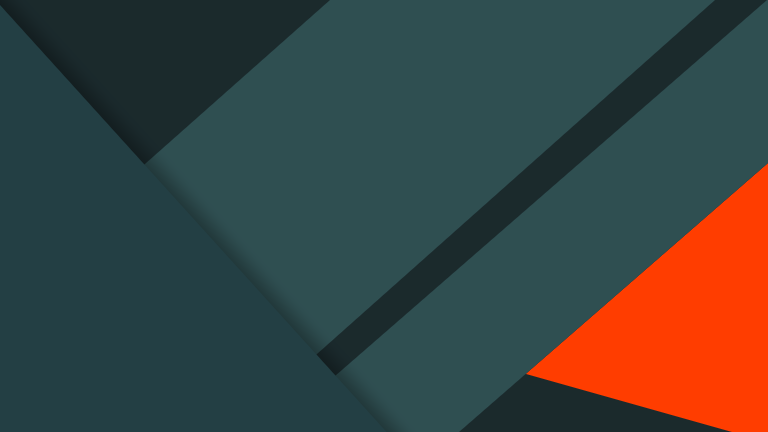
Write a Shadertoy shader that draws this background.

```glsl
#define DARK vec3(0.104, 0.163, 0.174)
#define STRIPE vec3(0.184, 0.308, 0.318)
#define PANEL vec3(0.137, 0.247, 0.267)
#define ORANGE vec3(1.0, 0.24, 0.0)
#define SHADOW_WIDTH 0.055
#define SHADOW_STRENGTH 0.32

// Signed distance to the line a-b, positive on the left of its direction
float sideOf(vec2 p, vec2 a, vec2 b) {
    vec2 along = normalize(b - a);
    return dot(p - a, vec2(-along.y, along.x));
}

// Antialiased coverage, one pixel wide
float cover(float d) {
    return clamp(d * iResolution.y + 0.5, 0.0, 1.0);
}

void mainImage(out vec4 fragColor, in vec2 fragCoord) {
    vec2 p = fragCoord / iResolution.y;

    // Diagonal edges, from upper left to lower right
    float wideTop = sideOf(p, vec2(0.3356, 0.6204), vec2(0.7639, 1.0));
    float wideBottom = sideOf(p, vec2(0.7338, 0.1806), vec2(1.6551, 1.0));
    float slimTop = sideOf(p, vec2(0.7755, 0.1296), vec2(1.7755, 1.0));
    float slimBottom = sideOf(p, vec2(1.0625, 0.0), vec2(1.7778, 0.6227));
    float wedgeBottom = sideOf(p, vec2(1.2176, 0.1343), vec2(1.6944, 0.0));
    float panelEdge = sideOf(p, vec2(0.0, 0.9884), vec2(0.7755, 0.1319));

    // Flat stripes and the bright wedge
    vec3 color = DARK;
    color = mix(color, ORANGE, cover(min(-slimBottom, wedgeBottom)));
    color = mix(color, STRIPE, cover(min(-wideTop, wideBottom)));
    color = mix(color, STRIPE, cover(min(-slimTop, slimBottom)));

    // Soft shadow cast by the front panel
    float shade = 1.0 - smoothstep(-0.3 * SHADOW_WIDTH, SHADOW_WIDTH, panelEdge);
    color *= 1.0 - SHADOW_STRENGTH * shade;

    // Front panel
    color = mix(color, PANEL, cover(-panelEdge));

    fragColor = vec4(color, 1.0);
}
```
